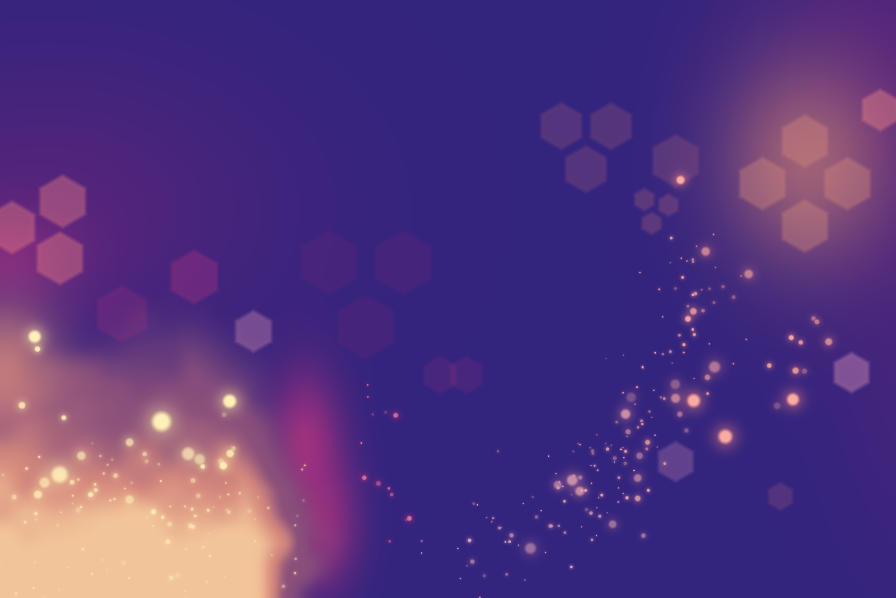
A Shadertoy shader for this background:

```glsl
// Violet backdrop with a warm cloud of sparks, hexagonal bokeh and a rising swarm of lights.

const vec3 INDIGO  = vec3(0.20, 0.14, 0.49);
const vec3 PLUM    = vec3(0.37, 0.14, 0.48);
const vec3 MAUVE   = vec3(0.54, 0.31, 0.48);
const vec3 MAGENTA = vec3(0.74, 0.20, 0.50);
const vec3 CORAL   = vec3(0.96, 0.52, 0.52);
const vec3 PEACH   = vec3(0.84, 0.54, 0.49);
const vec3 CREAM   = vec3(0.95, 0.77, 0.60);
const vec3 GOLD    = vec3(1.00, 0.93, 0.66);
const vec3 LILAC   = vec3(0.76, 0.50, 0.68);

float hash(vec2 p) {
    return fract(sin(dot(p, vec2(12.9898, 78.233))) * 43758.5453);
}

float noise(vec2 p) {
    vec2 cell = floor(p), f = fract(p);
    f = f * f * (3.0 - 2.0 * f);
    float low  = mix(hash(cell), hash(cell + vec2(1, 0)), f.x);
    float high = mix(hash(cell + vec2(0, 1)), hash(cell + vec2(1, 1)), f.x);
    return mix(low, high, f.y);
}

// Soft elliptical glow
float glow(vec2 p, vec2 center, vec2 radius) {
    vec2 q = (p - center) / radius;
    return exp(-dot(q, q));
}

// Signed distance to a hexagon with its point upward
float hexagon(vec2 p, float radius) {
    p = abs(p);
    return max(p.x, 0.5 * p.x + 0.866 * p.y) - radius;
}

// Ring of hexagonal bokeh; one item with no spread makes a single disc
vec3 bokeh(vec3 col, vec2 p, vec2 center, float spread, int count,
           float turn, float radius, vec3 tint, float alpha) {
    for (int i = 0; i < count; i++) {
        float angle = turn + 6.2832 * float(i) / float(count);
        float d = hexagon(p - center - spread * vec2(cos(angle), sin(angle)), radius);
        float rim = exp(-pow(d / 0.006, 2.0)) * 0.12;
        col = mix(col, tint, alpha * (1.0 + rim) * (1.0 - smoothstep(-0.005, 0.005, d)));
    }
    return col;
}

// Bright core with a faint halo
vec3 orb(vec3 col, vec2 p, vec2 center, float radius, vec3 tint, float alpha) {
    float d = length(p - center) / radius;
    col = mix(col, tint, alpha * 0.45 * exp(-d * d * 0.5));
    float core = 1.0 - smoothstep(0.45, 1.05, d);
    return mix(col, mix(tint, vec3(1.0, 0.95, 0.85), 0.35 * core), alpha * core);
}

// Random lights spread around a quadratic curve from a to c
vec3 swarm(vec3 col, vec2 p, vec2 a, vec2 b, vec2 c, vec2 spread, int count,
           vec2 size, vec3 startTint, vec3 endTint, float seed) {
    for (int i = 0; i < count; i++) {
        vec2 id = vec2(float(i), seed);
        float t = hash(id);
        vec2 offset = vec2(hash(id + 0.31) + hash(id + 0.47), hash(id + 0.59) + hash(id + 0.73)) - 1.0;
        vec2 center = mix(mix(a, b, t), mix(b, c, t), t) + offset * spread;
        float radius = mix(size.x, size.y, pow(hash(id + 0.83), 3.0));
        col = orb(col, p, center, radius, mix(startTint, endTint, t), 0.25 + 0.7 * hash(id + 0.91));
    }
    return col;
}

vec3 backdrop(vec2 p) {
    vec3 col = mix(INDIGO, PLUM, 0.75 * glow(p, vec2(0.08, 0.65), vec2(0.38, 0.25)));
    col = mix(col, PLUM, 0.8 * glow(p, vec2(1.50, 0.85), vec2(0.24, 0.35)));
    col = mix(col, PLUM, 0.35 * glow(p, vec2(1.55, 0.35), vec2(0.14, 0.30)));
    col = mix(col, vec3(0.68, 0.42, 0.46), 0.85 * glow(p, vec2(1.35, 0.73), vec2(0.14, 0.17)));

    // Warm cloud: magenta fringe first, then rising heat
    float cloud = noise(p * 9.0) * 0.6 + noise(p * 21.0) * 0.4 - 0.5;
    col = mix(col, MAGENTA, 0.75 * glow(p, vec2(0.51, 0.26), vec2(0.06, 0.12)));
    col = mix(col, MAGENTA, 0.65 * glow(p, vec2(0.54, 0.12), vec2(0.06, 0.11)));
    col = mix(col, MAGENTA, 0.45 * glow(p, vec2(0.00, 0.57), vec2(0.13, 0.08)));
    float side = 1.0 - smoothstep(0.40, 0.59, p.x + 0.10 * cloud + 0.35 * max(p.y - 0.18, 0.0));
    float heat = side * clamp((0.50 - p.y) / 0.40 + 0.28 * cloud, 0.0, 1.0);
    col = mix(col, MAUVE, smoothstep(0.0, 0.45, heat));
    col = mix(col, PEACH, smoothstep(0.45, 0.78, heat));
    col = mix(col, CREAM, smoothstep(0.72, 1.0, heat));
    return mix(col, PEACH, 0.75 * glow(p, vec2(0.01, 0.38), vec2(0.09, 0.11)));
}

void mainImage(out vec4 fragColor, in vec2 fragCoord) {
    vec2 p = fragCoord / iResolution.y;
    vec3 col = backdrop(p);

    // Bokeh clusters
    col = bokeh(col, p, vec2(0.075, 0.617), 0.055, 3, 1.00, 0.038, CORAL, 0.38);
    col = bokeh(col, p, vec2(0.980, 0.765), 0.048, 3, 0.52, 0.034, MAUVE, 0.38);
    col = bokeh(col, p, vec2(0.612, 0.525), 0.072, 3, 0.52, 0.046, PLUM, 0.38);
    col = bokeh(col, p, vec2(1.346, 0.693), 0.071, 4, 1.57, 0.038, PEACH, 0.38);
    col = bokeh(col, p, vec2(0.758, 0.373), 0.022, 2, 0.00, 0.027, MAGENTA, 0.15);
    col = bokeh(col, p, vec2(1.095, 0.650), 0.024, 3, 0.30, 0.016, MAUVE, 0.45);

    // Lone bokeh
    col = bokeh(col, p, vec2(0.325, 0.537), 0.0, 1, 0.0, 0.039, MAGENTA, 0.32);
    col = bokeh(col, p, vec2(0.204, 0.475), 0.0, 1, 0.0, 0.041, MAGENTA, 0.20);
    col = bokeh(col, p, vec2(0.424, 0.446), 0.0, 1, 0.0, 0.030, LILAC, 0.42);
    col = bokeh(col, p, vec2(1.130, 0.731), 0.0, 1, 0.0, 0.038, MAUVE, 0.40);
    col = bokeh(col, p, vec2(1.472, 0.816), 0.0, 1, 0.0, 0.030, CORAL, 0.42);
    col = bokeh(col, p, vec2(1.424, 0.377), 0.0, 1, 0.0, 0.029, LILAC, 0.50);
    col = bokeh(col, p, vec2(1.130, 0.228), 0.0, 1, 0.0, 0.029, LILAC, 0.32);
    col = bokeh(col, p, vec2(1.305, 0.170), 0.0, 1, 0.0, 0.020, MAUVE, 0.35);

    // Sparks over the cloud, then the rising swarm with its dust
    col = swarm(col, p, vec2(0.0, 0.10), vec2(0.25, 0.16), vec2(0.52, 0.10), vec2(0.10, 0.17), 90, vec2(0.002, 0.006), GOLD, CREAM, 3.0);
    col = swarm(col, p, vec2(0.03, 0.36), vec2(0.16, 0.02), vec2(0.46, 0.34), vec2(0.09, 0.14), 24, vec2(0.005, 0.018), GOLD, GOLD, 7.0);
    col = swarm(col, p, vec2(0.80, 0.08), vec2(1.12, 0.16), vec2(1.19, 0.56), vec2(0.10, 0.10), 75, vec2(0.003, 0.013), LILAC, CORAL, 11.0);
    col = swarm(col, p, vec2(0.78, 0.08), vec2(1.10, 0.18), vec2(1.17, 0.56), vec2(0.14, 0.12), 90, vec2(0.0015, 0.003), LILAC, CORAL, 17.0);
    col = swarm(col, p, vec2(1.27, 0.33), vec2(1.33, 0.36), vec2(1.36, 0.44), vec2(0.06, 0.06), 9, vec2(0.005, 0.010), CORAL, CORAL, 23.0);
    col = swarm(col, p, vec2(0.55, 0.45), vec2(0.61, 0.25), vec2(0.70, 0.08), vec2(0.08, 0.08), 12, vec2(0.002, 0.006), MAGENTA, MAGENTA, 29.0);

    // Brightest lights
    col = orb(col, p, vec2(0.270, 0.295), 0.020, GOLD, 1.0);
    col = orb(col, p, vec2(0.384, 0.329), 0.014, GOLD, 1.0);
    col = orb(col, p, vec2(0.058, 0.437), 0.013, GOLD, 1.0);
    col = orb(col, p, vec2(1.213, 0.270), 0.015, CORAL, 1.0);
    col = orb(col, p, vec2(1.160, 0.330), 0.014, CORAL, 1.0);
    col = orb(col, p, vec2(1.326, 0.332), 0.013, CORAL, 1.0);
    col = orb(col, p, vec2(1.138, 0.699), 0.009, CORAL, 1.0);
    fragColor = vec4(col, 1.0);
}
```
